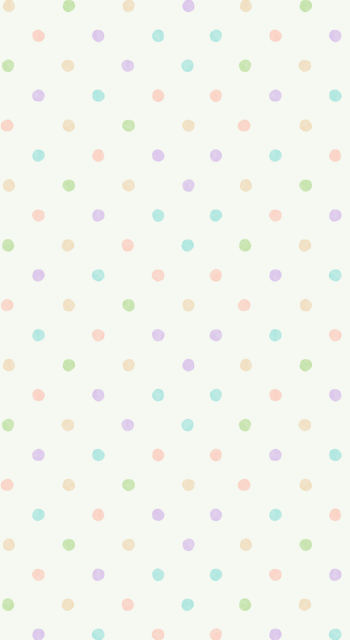
Give the GLSL for this pattern, as a Shadertoy shader.

```glsl
const vec3 PAPER = vec3(0.960, 0.977, 0.947);
const vec3 TAN = vec3(0.945, 0.880, 0.770);
const vec3 GREEN = vec3(0.785, 0.895, 0.690);
const vec3 LILAC = vec3(0.870, 0.795, 0.925);
const vec3 AQUA = vec3(0.710, 0.910, 0.885);
const vec3 PINK = vec3(0.980, 0.835, 0.785);

// Lengths are fractions of the canvas width
const float ROW_STEP = 0.08555;
const float COLUMN_STEP = 0.1710;
const float TILE_WIDTH = 0.6771;
const float RADIUS = 0.0174;
const vec2 FIRST_DOT = vec2(0.0255, 0.0167);

// Colour order inside one tile: six rows of four dots
const int ORDER[24] = int[24](
    0, 1, 0, 2,
    4, 2, 3, 3,
    1, 0, 2, 3,
    2, 3, 4, 4,
    4, 0, 1, 0,
    3, 4, 2, 2);

float hash(vec2 p) {
    vec3 q = fract(vec3(p.xyx) * 0.1031);
    q += dot(q, q.yzx + 33.33);
    return fract((q.x + q.y) * q.z);
}

float noise(vec2 p) {
    vec2 cell = floor(p);
    vec2 f = fract(p);
    f = f * f * (3.0 - 2.0 * f);
    return mix(mix(hash(cell), hash(cell + vec2(1, 0)), f.x),
               mix(hash(cell + vec2(0, 1)), hash(cell + vec2(1, 1)), f.x), f.y);
}

vec3 dotColor(float row, float column) {
    int index = ORDER[int(mod(row, 6.0)) * 4 + int(column)];
    // One lilac dot turns pink in every second tile
    if (mod(row, 12.0) == 8.0 && column == 2.0) index = 4;
    vec3 palette[5] = vec3[5](TAN, GREEN, LILAC, AQUA, PINK);
    return palette[index];
}

// Small hand-placed offsets of the dots inside a tile
float nudge(float row, float column) {
    float r = mod(row, 6.0);
    if (mod(r, 2.0) == 1.0) return column == 3.0 ? -0.006 : 0.0;
    if (r == 2.0) return -0.0025;
    return r == 4.0 && column == 0.0 ? -0.005 : 0.0;
}

// Signed distance to a disc with a wavering brushed rim
float blobDistance(vec2 p, float radius, float seed) {
    float angle = atan(p.y, p.x);
    float phase = seed * 6.2832;
    float wobble = 0.028 * sin(2.0 * angle + phase)
                 + 0.022 * sin(3.0 * angle + phase * 2.7)
                 + 0.015 * sin(5.0 * angle + phase * 4.1);
    return length(p) - radius * (1.0 + wobble);
}

// Pigment strength of a watercolour wash, in dot radii
float wash(vec2 q, float seed) {
    vec2 offset = vec2(seed * 91.0, seed * 57.0);
    float broad = noise(q * 1.7 + offset);
    float fine = noise(q * 5.0 + offset);
    float rim = smoothstep(0.65, 1.0, length(q));
    return 0.75 + 0.28 * broad + 0.12 * fine + 0.08 * rim;
}

void mainImage(out vec4 fragColor, in vec2 fragCoord) {
    // Measured from the top left corner
    vec2 p = vec2(fragCoord.x, iResolution.y - fragCoord.y) / iResolution.x;
    float pixel = 1.0 / iResolution.x;

    // Nearest dot in the staggered grid
    float row = floor((p.y - FIRST_DOT.y) / ROW_STEP + 0.5);
    float start = FIRST_DOT.x + 0.0843 * mod(row, 2.0);
    float index = floor((p.x - start) / (TILE_WIDTH * 0.25) + 0.5);
    float column = mod(index, 4.0);
    vec2 center = vec2(start + floor(index / 4.0) * TILE_WIDTH
                       + column * COLUMN_STEP + nudge(row, column),
                       FIRST_DOT.y + row * ROW_STEP);

    // Painted dot over plain paper
    vec2 local = p - center;
    float seed = hash(vec2(column, mod(row, 12.0)) + 7.0);
    float d = blobDistance(local, RADIUS, seed);
    float cover = 1.0 - smoothstep(-0.8 * pixel, 0.8 * pixel, d);
    float pigment = wash(local / RADIUS, seed);
    vec3 color = mix(PAPER, dotColor(row, column), cover * pigment);
    fragColor = vec4(color, 1.0);
}
```
